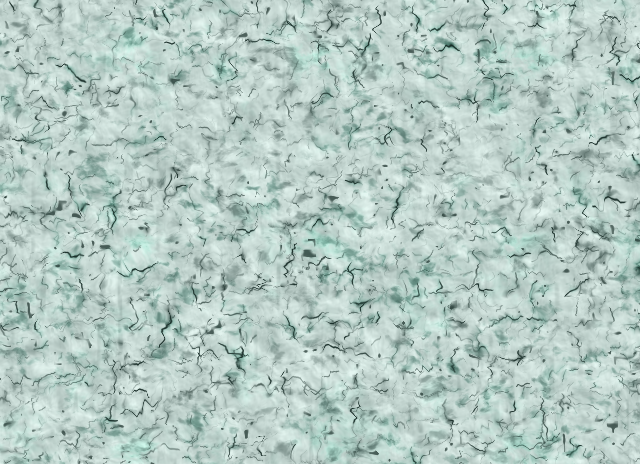
This texture is drawn by a WebGL 1 fragment shader. Its source:

```glsl
precision highp float;
// Weathered pale green plaster: fine wrinkled relief and small dirty smudges,
// crossed by many short jagged cracks. Noise sums give the ground; one bent,
// tapered stroke per jittered cell gives each crack; a lattice gives mint stain.

uniform vec2 u_resolution;

// Colours
const vec3 PLASTER = vec3(0.81, 0.88, 0.86);
const vec3 SHADE = vec3(0.19, 0.28, 0.26);
const vec3 CRACK = vec3(0.09, 0.17, 0.15);
const vec3 MINT_FILTER = vec3(0.80, 1.02, 0.96);
const vec3 TEAL_FILTER = vec3(0.80, 1.04, 0.98);

// Sizes, in canvas heights or cells per height
const float RELIEF_SCALE = 32.0;
const float RELIEF_STEP = 0.003;
const float MOTTLE_SCALE = 24.0;
const vec2 SMUDGE_SCALE = vec2(40.0, 54.0);
const float CRACK_CELLS = 15.0;
const float HAIR_CELLS = 28.0;
const float CRACK_WIDTH = 0.0013;
const float HAIR_WIDTH = 0.0008;
const float HALO_WIDTH = 0.0042;
const float SPECK_SCALE = 78.0;
const float MINT_SPACING = 0.415;

// Strengths
const float BASE_TONE = 0.965;
const float MOTTLE = 0.34;
const float RELIEF = 0.62;
const float SMUDGE = 0.36;
const float HALO = 0.46;
const float STREAK = 0.13;

float hash(vec2 p) {
  return fract(sin(dot(p, vec2(127.1, 311.7))) * 43758.5453);
}

float noise(vec2 p) {
  vec2 i = floor(p);
  vec2 f = fract(p);
  f = f * f * (3.0 - 2.0 * f);
  float low = mix(hash(i), hash(i + vec2(1.0, 0.0)), f.x);
  float high = mix(hash(i + vec2(0.0, 1.0)), hash(i + 1.0), f.x);
  return mix(low, high, f.y);
}

float fbm(vec2 p) {
  float sum = 0.0;
  float amp = 0.533;
  for (int i = 0; i < 4; i++) {
    sum += amp * noise(p);
    p = mat2(1.6, 1.2, -1.2, 1.6) * p + 7.3;
    amp *= 0.5;
  }
  return sum;
}

// One layer of strokes: x is the sharp line, y the soft stain around it
vec2 cracks(vec2 p, float cells, float heading, float width, float seed) {
  vec2 g = p * cells;
  float px = 0.6 / u_resolution.y;
  vec2 ink = vec2(0.0);
  for (int j = -1; j <= 1; j++) {
    for (int i = -1; i <= 1; i++) {
      vec2 id = floor(g) + vec2(float(i), float(j));
      vec2 key = id + seed;
      vec2 center = id + 0.15 + 0.7 * vec2(hash(key), hash(key + 31.7));
      float angle = heading + 1.0 * (hash(key + 57.3) - 0.5);
      float c = cos(angle);
      float s = sin(angle);
      vec2 q = mat2(c, -s, s, c) * (g - center);
      float row = 97.0 * hash(key + 11.9);
      float bend = 0.36 * (noise(vec2(q.x * 4.5 + 20.0, row)) - 0.5)
                 + 0.08 * (noise(vec2(q.x * 14.0 + 50.0, row)) - 0.5);
      float reach = mix(0.2, 0.75, hash(key + 73.1));
      float taper = max(1.0 - q.x * q.x / (reach * reach), 0.0);
      float d = abs(q.y - bend) / (1.25 * cells);
      float w = width * sqrt(taper);
      float strength = smoothstep(0.30, 0.95, hash(key + 91.3));
      float line = 1.0 - smoothstep(max(w - px, 0.0), w + px, d);
      line *= smoothstep(0.0, 0.25, taper);
      ink = max(ink, strength * vec2(line, taper * exp(-d / HALO_WIDTH)));
    }
  }
  return ink;
}

// Loose rows of stained patches, broken up by noise
float mintStain(vec2 p, float grain) {
  vec2 q = (p - vec2(0.295, 0.465)) / MINT_SPACING;
  vec2 d = (fract(q + 0.5) - 0.5) * MINT_SPACING;
  d += 0.07 * (vec2(noise(p * 15.0), noise(p * 15.0 + 40.0)) - 0.5);
  d *= vec2(17.0, 28.0);
  float wash = smoothstep(0.50, 0.90, noise(p * vec2(17.0, 13.0) + 17.0));
  return (0.62 * exp(-dot(d, d)) + 0.25 * wash) * smoothstep(0.25, 0.65, grain);
}

void main() {
  vec2 p = gl_FragCoord.xy / u_resolution.y;
  vec2 warp = vec2(noise(p * 17.0 + 5.0), noise(p * 17.0 + 60.0)) - 0.5;
  vec2 fine = vec2(noise(p * 55.0 + 9.0), noise(p * 55.0 + 80.0)) - 0.5;
  vec2 bent = p + 0.018 * warp + 0.007 * fine;

  // Ground: mottling, slanted light and small dirty smudges
  vec2 lit = RELIEF_STEP * vec2(0.5, 0.85);
  vec2 wrinkle = bent * RELIEF_SCALE;
  float relief = fbm(wrinkle - lit * RELIEF_SCALE) - fbm(wrinkle + lit * RELIEF_SCALE);
  float mottle = fbm(p * MOTTLE_SCALE + 33.0) - 0.5;
  float grain = fbm(bent * SMUDGE_SCALE + 71.0);
  float smudge = smoothstep(0.54, 0.82, grain) * (0.6 + 0.8 * noise(p * 10.0 + 12.0));
  float streak = smoothstep(0.60, 0.95, noise(p * vec2(85.0, 8.0) + 4.0))
               * smoothstep(0.35, 0.75, noise(p * vec2(60.0, 40.0)));

  // Cracks: lying, standing and hairline ones, worn away in places
  vec2 ink = cracks(bent, CRACK_CELLS, 0.0, CRACK_WIDTH, 13.0);
  ink = max(ink, cracks(bent, CRACK_CELLS, 1.57, CRACK_WIDTH, 147.0));
  ink = max(ink, 0.6 * cracks(bent, HAIR_CELLS, 0.2, HAIR_WIDTH, 263.0));
  ink = max(ink, 0.5 * cracks(bent, HAIR_CELLS, 1.4, HAIR_WIDTH, 391.0));
  float wear = smoothstep(0.22, 0.65, noise(p * 50.0 + 25.0));

  // Ragged specks and clots of dirt, the clots gathered along the cracks
  float dirt = noise(bent * SPECK_SCALE + 15.0);
  float speck = smoothstep(0.86, 0.97, dirt) * step(0.45, noise(p * 23.0 + 61.0));
  float clot = ink.y * smoothstep(0.66, 0.86, dirt);
  float halo = ink.y * smoothstep(0.30, 0.75, noise(bent * 52.0 + 90.0));
  float line = max(ink.x * mix(0.2, 1.0, wear), max(0.75 * speck, 0.9 * clot));

  float tone = BASE_TONE + MOTTLE * mottle + RELIEF * relief;
  tone -= SMUDGE * smudge + HALO * halo + STREAK * streak;
  vec3 color = mix(SHADE, PLASTER, clamp(tone, 0.1, 1.14));

  // Green stains, then the cracks on top
  color *= mix(vec3(1.0), MINT_FILTER, clamp(mintStain(p, grain), 0.0, 1.0));
  float teal = (halo + 0.4 * smudge) * smoothstep(0.4, 0.7, noise(p * 14.0 + 50.0));
  color *= mix(vec3(1.0), TEAL_FILTER, clamp(teal, 0.0, 1.0));
  color = mix(color, CRACK, 0.95 * line);
  gl_FragColor = vec4(color, 1.0);
}
```
